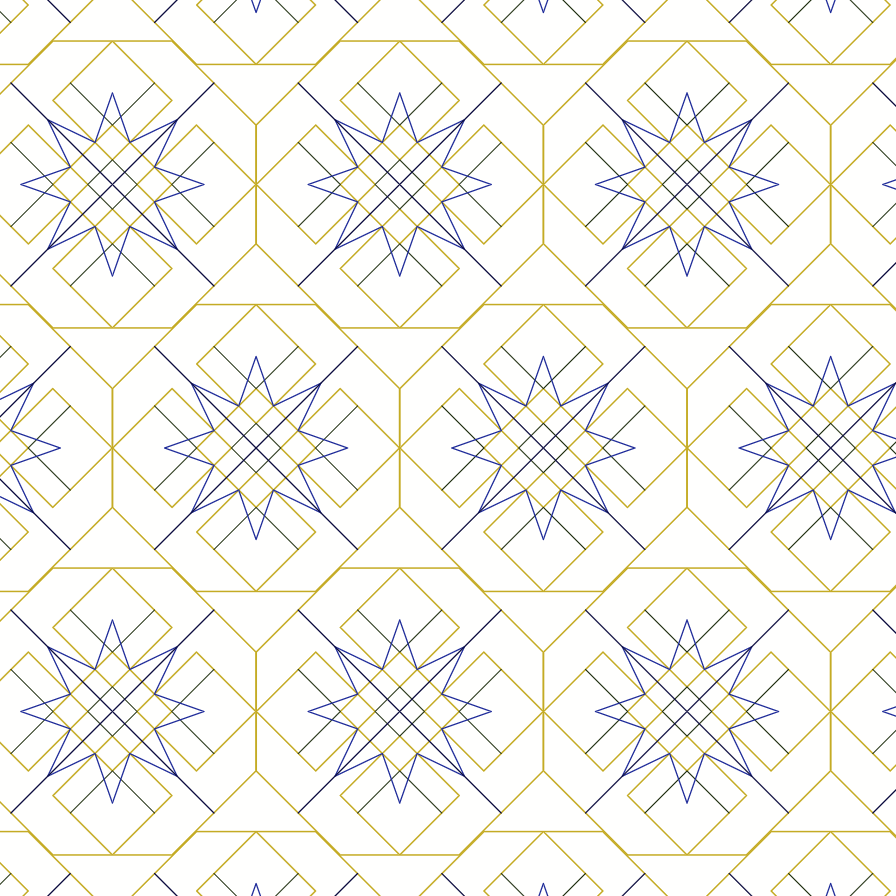
A WebGL 2 fragment shader for this pattern:

```glsl
#version 300 es
precision highp float;
// Fine-line lattice of overlapping octagons in brick-like staggered rows.
// Each holds four diamonds, an eight-pointed star and a diagonal cross;
// one octant is drawn with line segments and mirrored into the other seven.

#define PITCH vec2(0.32064, 0.2941)   // column and row spacing
#define ORIGIN vec2(0.2858, 0.5)      // centre of one octagon
#define APOTHEM 0.1601                // octagon centre to side
#define STAR_RADIUS 0.638             // in apothems
#define GOLD_WIDTH 0.00168
#define BLUE_WIDTH 0.00145
#define GREEN_WIDTH 0.0012
#define PAPER vec3(1.0, 1.0, 0.995)
#define GOLD vec3(0.77, 0.67, 0.14)
#define GREEN vec3(0.13, 0.19, 0.07)
#define BLUE vec3(0.12, 0.17, 0.60)
#define NAVY vec3(0.05, 0.05, 0.25)

uniform vec2 u_resolution;
out vec4 outColor;

const float HALF_SIDE = 0.41421;      // half an octagon side, in apothems
const float DIAGONAL = 0.70711;       // sine of 45 degrees
const float CORE = 0.17157;           // half diagonal of the central diamond

float segment(vec2 p, vec2 a, vec2 b) {
  vec2 pa = p - a, ba = b - a;
  return length(pa - ba * clamp(dot(pa, ba) / dot(ba, ba), 0.0, 1.0));
}

// Box-filtered coverage of a line, also correct when thinner than a pixel
float stroke(float dist, float width, float pixel) {
  float d = dist * APOTHEM;
  float inner = max(d - 0.5 * pixel, -0.5 * width);
  float outer = min(d + 0.5 * pixel, 0.5 * width);
  return clamp((outer - inner) / pixel, 0.0, 1.0);
}

// Paints one motif over the colour; p is measured from its centre
vec3 paintMotif(vec3 color, vec2 p, float pixel) {
  p = abs(p) / APOTHEM;
  p = vec2(max(p.x, p.y), min(p.x, p.y));

  vec2 corner = vec2(1.0, HALF_SIDE);
  vec2 apex = vec2(1.0, 0.0);
  vec2 diamondSide = vec2(1.0 - HALF_SIDE, HALF_SIDE);
  vec2 coreTip = vec2(CORE, 0.0);
  vec2 gridTip = vec2(HALF_SIDE, 0.0);
  vec2 sideMiddle = vec2(DIAGONAL);

  // Octagon, outer diamonds and the square around the core
  float gold = min(segment(p, apex, corner), segment(p, corner, sideMiddle));
  gold = min(gold, segment(p, apex, diamondSide));
  gold = min(gold, segment(p, diamondSide, coreTip));
  gold = min(gold, segment(p, gridTip, 0.5 * vec2(HALF_SIDE)));

  // Chevrons inside the diamonds and the central diamond
  float green = segment(p, gridTip, vec2(DIAGONAL, 1.0 - DIAGONAL));
  green = min(green, segment(p, coreTip, 0.5 * vec2(CORE)));

  // Cross to the octagon sides
  float cross45 = segment(p, vec2(0.0), sideMiddle);

  // Star, from tip to notch to tip
  vec2 notch = 0.5 * vec2(HALF_SIDE + CORE, HALF_SIDE - CORE);
  float star = min(segment(p, vec2(STAR_RADIUS, 0.0), notch),
                   segment(p, notch, STAR_RADIUS * vec2(DIAGONAL)));

  color = mix(color, GOLD, stroke(gold, GOLD_WIDTH, pixel));
  color = mix(color, GREEN, stroke(green, GREEN_WIDTH, pixel));
  color = mix(color, BLUE, stroke(star, BLUE_WIDTH, pixel));
  return mix(color, NAVY, stroke(cross45, BLUE_WIDTH, pixel));
}

void main() {
  float pixel = 1.0 / min(u_resolution.x, u_resolution.y);
  vec2 uv = gl_FragCoord.xy * pixel;
  vec2 period = PITCH * vec2(1.0, 2.0);
  vec3 color = PAPER;

  // Even rows, then odd rows shifted by half a column
  for (int row = 0; row < 2; row++) {
    vec2 offset = float(row) * PITCH * vec2(0.5, 1.0);
    vec2 cell = fract((uv - ORIGIN - offset) / period + 0.5) - 0.5;
    color = paintMotif(color, cell * period, pixel);
  }
  outColor = vec4(color, 1.0);
}
```
